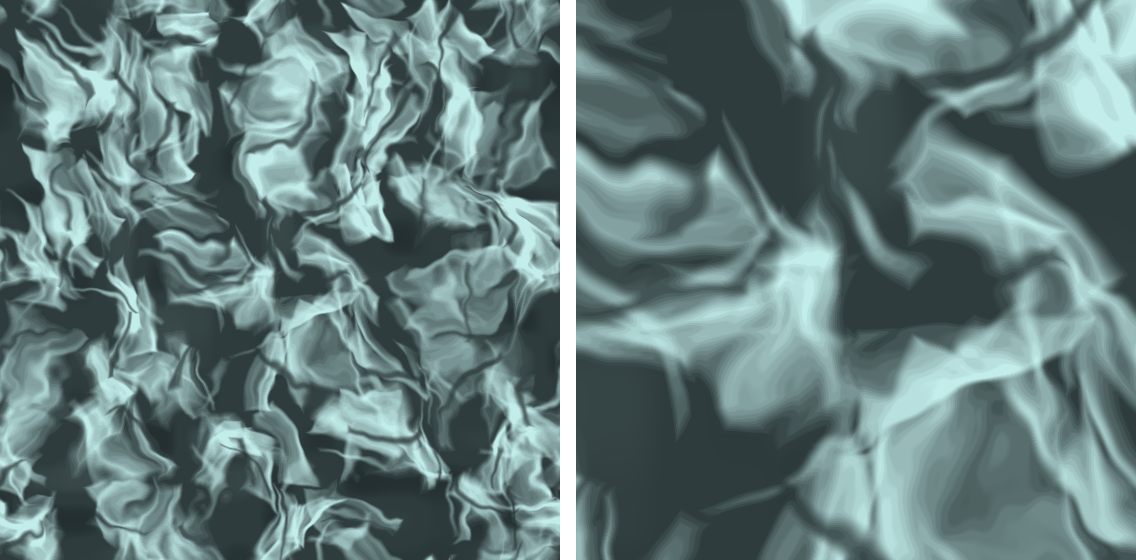
Left: the whole. Right: its middle third, enlarged.
Reproduce this texture procedurally as a WebGL 2 fragment shader.

```glsl
#version 300 es
precision highp float;
precision highp int;
// Pale teal shards and thin slivers clustered over a dark ground.
// Each cell of a wrapping grid scatters tapered, bent facets around a centre;
// warped coordinates and streak noise give them a brushed, crumpled look.

uniform vec2 u_resolution;
out vec4 outColor;

const float CELLS = 7.0;           // clusters along each side
const int FACETS = 4;              // broad shards per cluster
const int SLIVERS = 3;             // thin strokes per cluster
const int CRACKS = 1;              // dark cuts per cluster
const float LEAN = 0.3;            // main direction, radians from vertical
const float LEAN_SPREAD = 1.3;
const float SCATTER = 0.7;         // spread of shards around a centre
const float WARP = 0.5;            // coarse bending of outlines
const float WOBBLE = 0.09;         // fine roughness of outlines
const float GAIN = 1.12;
const float TONES = 15.0;          // brushed tone layers
const vec3 SHADOW = vec3(0.14, 0.185, 0.19);
const vec3 LIGHT = vec3(0.76, 0.93, 0.92);

// Four random values from a cell and two labels.
vec4 hash4(vec2 cell, int label, int salt) {
  uvec4 v = uvec4(ivec4(ivec2(cell), label, salt)) * 1664525u + 1013904223u;
  v += v.yzxy * v.wxyz;
  v ^= v >> 16u;
  v += v.yzxy * v.wxyz;
  v ^= v >> 15u;
  return vec4(v >> 8u) / 16777216.0;
}

// Smooth noise, two channels, repeating after a whole period.
vec2 noise(vec2 p, float period, int salt) {
  vec2 i = floor(p), f = p - i;
  f = f * f * f * (f * (f * 6.0 - 15.0) + 10.0);
  vec2 a = mod(i, period), b = mod(i + 1.0, period);
  vec2 low = mix(hash4(a, 0, salt).xy, hash4(vec2(b.x, a.y), 0, salt).xy, f.x);
  vec2 high = mix(hash4(vec2(a.x, b.y), 0, salt).xy, hash4(b, 0, salt).xy, f.x);
  return mix(low, high, f.y);
}

// Adds one cluster: lit holds the unlit remainder, cut the uncracked part.
void addCluster(vec2 p, vec2 cell, inout float lit, inout float cut) {
  vec4 c = hash4(cell, 1, 5);
  p -= 0.2 + 0.6 * c.xy;
  float s = 2.0 * c.z - 1.0;
  float lean = LEAN + LEAN_SPREAD * s * s * s;
  float power = mix(0.45, 1.0, c.w);

  for (int k = 0; k < FACETS + SLIVERS + CRACKS; k++) {
    vec4 a = hash4(cell, k, 11), b = hash4(cell, k, 23);
    bool broad = k < FACETS;
    bool crack = k >= FACETS + SLIVERS;

    // Local frame: x across the shard, y along it.
    float angle = lean + (a.z - 0.5) * (broad ? 1.1 : 2.2);
    vec2 along = vec2(sin(angle), -cos(angle));
    vec2 q = p - (a.xy - 0.5) * SCATTER;
    q = vec2(dot(q, vec2(-along.y, along.x)), dot(q, along));

    // Tapered, bent outline with slanted ends.
    float len = broad ? mix(0.25, 0.55, b.x) : mix(0.3, 0.58, b.x);
    float wid = broad ? mix(0.07, 0.25, b.y) : mix(0.018, 0.045, b.y);
    q.x += (b.z - 0.5) * (broad ? 0.7 : 1.6) * q.y * q.y;
    float halfWidth = wid * (1.0 + 1.7 * (a.w - 0.5) * q.y / len);
    float slant = (b.w - 0.5) * 0.9;
    float d = max(abs(q.x) - halfWidth, abs(q.y + slant * q.x) - len);
    float soft = broad ? mix(0.025, 0.11, b.z * b.z) : 0.035;
    if (d > soft) continue;
    float mask = smoothstep(soft, -soft, d);

    if (crack) {
      cut *= 1.0 - 0.75 * mask;
    } else if (broad) {
      // One side catches light, streaks run lengthwise, the rim glints.
      float side = 0.5 + 0.5 * q.x / wid * sign(b.w - 0.5);
      float streak = noise(q * vec2(13.0, 2.6) + 40.0 * b.xy, 64.0, 31).x;
      float shade = mix(0.22, 0.95, clamp(side, 0.0, 1.0)) * (0.4 + 0.75 * streak);
      float rim = exp(-abs(d + 0.05) / 0.04) * 0.28 * a.w;
      lit *= 1.0 - mask * clamp(power * (shade + rim), 0.0, 0.95);
    } else {
      float fade = 1.0 - 0.6 * abs(q.y) / len;
      lit *= 1.0 - mask * fade * mix(0.25, 0.75, a.w);
    }
  }
}

void main() {
  vec2 uv = gl_FragCoord.xy / u_resolution;
  vec2 p = uv * CELLS;
  vec2 ground = noise(p * 2.0, CELLS * 2.0, 41);
  p += WARP * (noise(p, CELLS, 43) - 0.5);
  p += 0.45 * WARP * (noise(uv * CELLS * 2.0, CELLS * 2.0, 47) - 0.5);
  p += WOBBLE * (noise(uv * CELLS * 6.0, CELLS * 6.0, 53) - 0.5);

  // Gather the clusters of the neighbouring cells.
  float lit = 1.0, cut = 1.0;
  vec2 home = floor(p);
  for (int y = -1; y <= 1; y++) {
    for (int x = -1; x <= 1; x++) {
      vec2 cell = home + vec2(x, y);
      addCluster(p - cell, mod(cell, CELLS), lit, cut);
    }
  }

  // Dim, uneven ground below, softly layered tones on top.
  float tone = 0.01 + 0.11 * ground.x + GAIN * (1.0 - lit) * cut * mix(0.75, 1.1, ground.y);
  float level = clamp(tone, 0.0, 1.0) * TONES;
  float layered = (floor(level) + smoothstep(0.2, 0.8, fract(level))) / TONES;
  outColor = vec4(mix(SHADOW, LIGHT, layered), 1.0);
}
```
